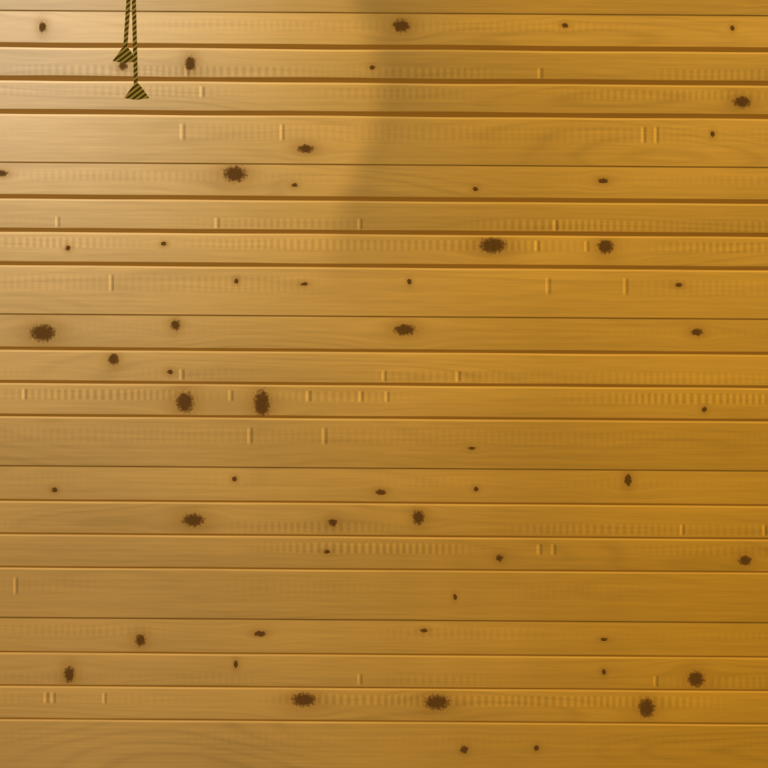
This texture is drawn by a WebGL 1 fragment shader. Its source:

```glsl
precision highp float;
// Varnished pine wall: tilted grooved boards with knots, planer marks and a hanging cord.
uniform vec2 u_resolution;

const float PERIOD = 0.1976;  // height of one panel of four boards
const float FIRST = 0.0135;   // top joint, measured downward
const float TILT = 0.007;
const float STEP = 0.22;      // groove spacing within a panel

float hash(vec2 p) {
  return fract(sin(dot(p, vec2(127.1, 311.7))) * 43758.545);
}

vec2 gradient(vec2 cell) {
  float a = 6.2832 * hash(cell);
  return vec2(cos(a), sin(a));
}

float noise(vec2 p) {
  vec2 i = floor(p), f = p - i;
  vec2 u = f * f * f * (f * (f * 6.0 - 15.0) + 10.0);
  vec2 e = vec2(1.0, 0.0);
  float a = dot(gradient(i), f);
  float b = dot(gradient(i + e), f - e);
  float c = dot(gradient(i + e.yx), f - e.yx);
  float d = dot(gradient(i + 1.0), f - 1.0);
  return 1.4 * mix(mix(a, b, u.x), mix(c, d, u.x), u.y);
}

// Soft-edged line of the given half width
float line(float d, float halfWidth, float aa) {
  return 1.0 - smoothstep(halfWidth - aa, halfWidth + aa, abs(d));
}

float segment(vec2 p, vec2 a, vec2 b) {
  vec2 ab = b - a;
  return length(p - a - ab * clamp(dot(p - a, ab) / dot(ab, ab), 0.0, 1.0));
}

// Knots of one board: x = core, y = halo, z = grain displacement
vec3 knots(vec2 p, float height, float row) {
  const float CELLS = 6.0;
  vec3 sum = vec3(0.0);
  for (int i = -1; i <= 1; i++) {
    vec2 id = vec2(floor(p.x * CELLS) + float(i), row);
    float present = step(hash(id + 7.3), 0.42);
    float r = mix(0.0035, 0.015, pow(hash(id + 2.9), 3.0));
    vec2 c = vec2((id.x + hash(id)) / CELLS, height * mix(0.28, 0.72, hash(id + 4.1)));
    vec2 d = p - c;
    float aspect = mix(0.75, 1.45, hash(id + 9.7));
    float e = length(d / vec2(aspect, 1.0 / aspect)) / r;
    e += 0.22 * noise(d * 260.0 + id);
    vec2 w = d / (r * vec2(5.0, 2.4));
    sum.x += present * (1.0 - smoothstep(0.5, 1.15, e));
    sum.y += present * exp(-0.35 * e * e);
    sum.z -= present * 0.8 * d.y * exp(-dot(w, w));
  }
  return sum;
}

// Long fibres plus curved growth rings
float grain(vec2 p, float row) {
  float fibres = noise(vec2(p.x * 4.0 + row * 3.7, p.y * 210.0));
  float fine = noise(vec2(p.x * 22.0, p.y * 330.0 + row * 5.3));
  float field = noise(vec2(p.x * 2.2 + row * 1.9, p.y * 17.0 + row * 8.3));
  float rings = pow(0.5 + 0.5 * sin(field * 26.0 + p.y * 330.0), 3.0);
  return 0.035 * fibres + 0.025 * fine - 0.045 * rings * smoothstep(-0.3, 0.5, field);
}

// Rows of short upright dents; v runs 0..1 down the board
float planerMarks(float x, float v, float board, float row) {
  float s = x * 112.0 + 0.8 * noise(vec2(x * 9.0, row));
  float low = board == 1.0 ? 0.56 : 0.18;
  float band = smoothstep(low, low + 0.08, v) * (1.0 - smoothstep(low + 0.3, low + 0.4, v));
  float strength = mix(0.3, 1.0, step(0.5, board) * step(board, 2.5));
  strength *= smoothstep(-0.35, 0.4, noise(vec2(x * 4.0, row * 2.7))) * mix(0.3, 1.0, hash(vec2(row, 5.0)));
  float scratch = step(0.975, hash(vec2(floor(s), row))) * step(0.5, board);
  float ridge = sin(6.2832 * fract(s));
  return band * ridge * (0.085 * strength + 0.16 * scratch);
}

// Window glow at upper left, amber toward the right, soft cast shadow
vec3 varnish(vec2 q) {
  vec3 top = mix(vec3(0.80, 0.64, 0.40), vec3(0.74, 0.52, 0.17), smoothstep(0.0, 0.75, q.x));
  vec3 bottom = mix(vec3(0.68, 0.50, 0.24), vec3(0.68, 0.46, 0.11), smoothstep(0.1, 1.0, q.x));
  vec3 col = mix(top, bottom, smoothstep(0.0, 0.85, q.y));
  col += vec3(0.07, 0.09, 0.14) * exp(-dot(q * vec2(3.2, 3.6), q * vec2(3.2, 3.6)));
  float edge = q.x - 0.465 - 0.03 * sin(q.y * 14.0);
  float shade = smoothstep(-0.025, 0.025, edge) * exp(-max(edge, 0.0) * 7.0);
  return col * (1.0 - 0.17 * shade * (1.0 - smoothstep(0.22, 0.42, q.y)));
}

// Tassel flaring downward from its tip
float tassel(vec2 p, float aa) {
  float flare = mix(0.003, 0.018, clamp(p.y / 0.021, 0.0, 1.0));
  return line(p.x, flare, aa) * line(p.y - 0.0105, 0.0105 - 0.15 * abs(p.x), aa);
}

void main() {
  vec2 q = gl_FragCoord.xy / u_resolution;
  q.y = 1.0 - q.y;
  float aa = 1.0 / min(u_resolution.x, u_resolution.y);

  // Panel and board layout
  float t = (q.y - TILT * q.x - FIRST) / PERIOD;
  float panel = floor(t), f = t - panel;
  float board = clamp(floor((f - 0.005) / STEP), 0.0, 3.0);
  float row = panel * 4.0 + board + 11.0;
  float start = board > 0.0 ? 0.005 + STEP * board : 0.0;
  float end = board < 3.0 ? 0.225 + STEP * board : 1.0;
  float height = (end - start) * PERIOD;
  vec2 local = vec2(q.x, (f - start) * PERIOD);

  // Wood surface
  vec3 knot = knots(local, height, row);
  float v = local.y / height;
  float tone = 1.0 + 0.07 * (hash(vec2(row, 3.0)) - 0.5) + 0.05 * (0.5 - v);
  tone += grain(local + vec2(0.0, knot.z), row) + planerMarks(q.x, v, board, row);
  tone += 0.04 * noise(q * vec2(5.0, 9.0));
  vec3 col = varnish(q) * tone;
  col = mix(col, vec3(0.46, 0.28, 0.07), 0.35 * knot.y);
  col = mix(col, vec3(0.27, 0.15, 0.04), 0.75 * knot.x);

  // Grooves: dark lip above a lit edge, shallower toward the floor
  float wear = noise(vec2(q.x * 6.0, row));
  float lip = mix(0.0033, 0.0011, smoothstep(0.1, 0.8, q.y)) * (1.0 + 0.25 * wear);
  for (int i = 0; i < 3; i++) {
    float d = (f - 0.225 - STEP * float(i)) * PERIOD;
    col = mix(col, vec3(0.48, 0.29, 0.06), 0.8 * line(d, lip, aa));
    col = mix(col, varnish(q) * 1.2 + 0.04, (0.65 + 0.25 * wear) * line(d - lip - 0.0013, 0.0012, aa));
  }
  float joint = min(f, 1.0 - f) * PERIOD;
  col = mix(col, vec3(0.36, 0.23, 0.06), 0.75 * line(joint, 0.0009, aa));

  // Braided cord with two tassels
  float strand = min(segment(q, vec2(0.168, -0.01), vec2(0.163, 0.065)),
                     segment(q, vec2(0.174, -0.01), vec2(0.177, 0.112)));
  float cord = line(strand, 0.0026, aa);
  cord = max(cord, tassel(q - vec2(0.163, 0.061), aa));
  cord = max(cord, tassel(q - vec2(0.178, 0.109), aa));
  float braid = 0.5 + 0.5 * sin(q.y * 900.0 + q.x * 700.0);
  col = mix(col, mix(vec3(0.25, 0.18, 0.04), vec3(0.56, 0.45, 0.17), braid), cord);

  gl_FragColor = vec4(clamp(col, 0.0, 1.0), 1.0);
}
```
